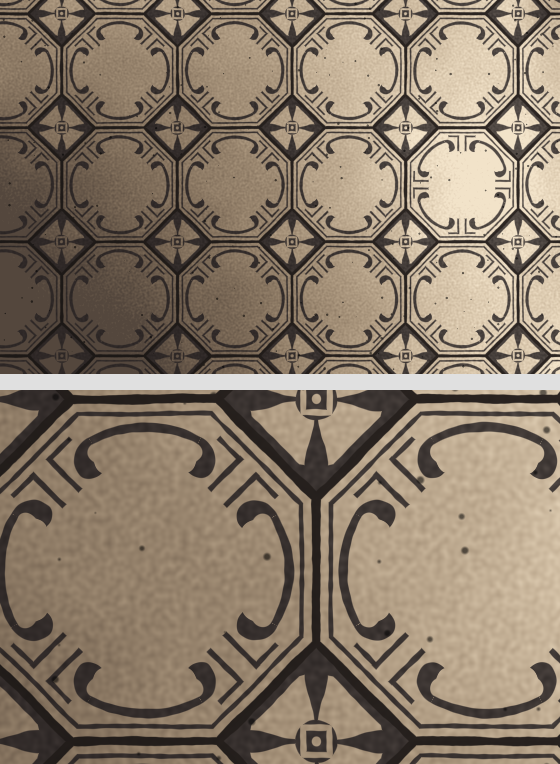
Top: the whole. Bottom: its middle third, enlarged.
Give the GLSL for this pattern, as a Shadertoy shader.

```glsl
// Octagonal cement tiles with C-scroll ornament and dark diamond insets with flowers.
// One lattice cell is an octagon whose corners are quarters of the diamonds; folding
// gives the symmetry, distance functions the ornament, gradient noise the wear.

const float PERIOD = 0.305;               // tile pitch in canvas heights
const vec2 LATTICE_ORIGIN = vec2(0.781, 0.3535);
const float LENS_SQUEEZE = 0.0048;        // pitch narrows slightly to the right
const float DIAMOND = 0.288;              // half diagonal of the inset
const float GROUT = 0.013;                // half width
const float BORDER_INSET = 0.043;
const float BORDER = 0.0065;              // half width of the fine lines
const vec2 TURNED_TILE = vec2(1.0, 0.0);  // the tile laid an eighth of a turn off
const vec2 ARC_CENTER = vec2(0.10, 0.0);
const float ARC_RADIUS = 0.32;
const vec2 HOOK_CENTER = vec2(0.334, 0.135);
const float HOOK_RADIUS = 0.05;
const float HOOK_START = 0.5236;
const float HOOK_SWEEP = 3.1;

const vec3 CLAY_SHADE = vec3(0.33, 0.28, 0.24);
const vec3 CLAY_MID = vec3(0.65, 0.55, 0.43);
const vec3 CLAY_BRIGHT = vec3(0.95, 0.89, 0.79);
const vec3 INK_SHADE = vec3(0.18, 0.155, 0.15);
const vec3 INK_BRIGHT = vec3(0.32, 0.29, 0.27);
const vec3 GROUT_COLOR = vec3(0.13, 0.11, 0.10);
const float TAU = 6.28319;

vec2 hash2(vec2 p) {
    vec3 h = fract(p.xyx * vec3(0.1031, 0.1030, 0.0973));
    h += dot(h, h.yzx + 33.33);
    return fract((h.xx + h.yz) * h.zy);
}

float cornerGradient(vec2 cell, vec2 f, vec2 corner) {
    return dot(hash2(cell + corner) * 2.0 - 1.0, f - corner);
}

float gradientNoise(vec2 p) {
    vec2 i = floor(p), f = fract(p);
    vec2 u = f * f * f * (f * (f * 6.0 - 15.0) + 10.0);
    vec2 e = vec2(0.0, 1.0);
    return mix(mix(cornerGradient(i, f, e.xx), cornerGradient(i, f, e.yx), u.x),
               mix(cornerGradient(i, f, e.xy), cornerGradient(i, f, e.yy), u.x), u.y);
}

float fbm(vec2 p) {
    float sum = 0.0, amp = 0.6;
    for (int i = 0; i < 4; i++) {
        sum += amp * gradientNoise(p);
        p = p * 2.03 + 17.3;
        amp *= 0.5;
    }
    return sum;
}

// C-scroll on the +x side: shallow arc ending in a swelling, pointed hook
float scroll(vec2 q) {
    vec2 m = q - ARC_CENTER;
    float arc = abs(length(m) - ARC_RADIUS) - mix(0.014, 0.011, q.y / 0.16);
    arc = max(arc, dot(m, vec2(-sin(HOOK_START), cos(HOOK_START))));
    vec2 h = q - HOOK_CENTER;
    float s = mod(atan(h.y, h.x) - HOOK_START, TAU) / HOOK_SWEEP;
    float width = mix(0.011, 0.027, smoothstep(0.0, 0.65, s));
    width -= 0.04 * smoothstep(0.6, 1.1, s);
    return min(arc, abs(length(h) - HOOK_RADIUS) - width);
}

// Twin bars on the diagonal, each with a foot along the octagon side
float bars(vec2 q) {
    float r = (q.x + q.y) * 0.70711, t = (q.x - q.y) * 0.70711;
    float bar = max(abs(t - 0.033) - 0.008, abs(r - 0.365) - 0.068);
    float foot = max(abs(r - 0.425) - 0.007, abs(t - 0.075) - 0.045);
    return min(bar, foot);
}

// Four petals split by spikes on the axes, around a ringed eye; v is the folded offset
float flower(vec2 v) {
    float r = length(v);
    float petals = max((v.x + v.y - 0.238) * 0.70711, r - 0.195);
    float spike = min(v.x, v.y) - mix(0.006, 0.034, smoothstep(0.06, 0.19, r));
    petals = max(petals, max(-spike, 0.062 - r));
    float eye = max(v.x, v.y);
    float ring = abs(eye - 0.039) - 0.009;
    return min(petals, min(ring, r - 0.014));
}

// Window light: dim lower left, bright patch at right, fading at the far edge
float lightLevel(vec2 uv) {
    vec2 d = uv - vec2(1.24, 0.6);
    float light = 0.05 + 0.6 * uv.x + 0.17 * exp(-8.0 * dot(d, d));
    light += 0.8 * (uv.y - 0.5) * clamp(1.0 - uv.x / 1.2, 0.0, 1.0);
    return light - 0.3 * smoothstep(1.35, 1.5, uv.x) * uv.y;
}

void mainImage(out vec4 fragColor, in vec2 fragCoord) {
    vec2 uv = fragCoord / iResolution.y;
    float aa = 0.8 / (iResolution.y * PERIOD);

    // Lattice with diamonds at whole numbers and octagons between them
    vec2 g = (uv - LATTICE_ORIGIN) / PERIOD;
    g.x += LENS_SQUEEZE * g.x * g.x;
    g += 0.006 * vec2(gradientNoise(uv * 14.0), gradientNoise(uv * 14.0 + 40.0));
    vec2 tile = floor(g), p = g - tile - 0.5, v = 0.5 - abs(p);
    float diamondDist = (v.x + v.y - DIAMOND) * 0.70711;
    float edge = min(min(v.x, v.y), diamondDist);
    bool turned = all(equal(tile, TURNED_TILE));
    if (turned) p = vec2(p.x - p.y, p.x + p.y) * 0.70711;
    vec2 q = abs(p);
    q = vec2(max(q.x, q.y), min(q.x, q.y));

    // Light, varied by tile, mottling and grain
    bool inset = diamondDist < 0.0;
    vec2 tone = hash2(inset ? floor(g + 0.5) + 50.0 : tile + 9.0);
    float grain = gradientNoise(uv * 150.0);
    float light = lightLevel(uv) + 0.09 * (tone.x - 0.5) + (turned ? 0.07 : 0.0);
    light = clamp(light + 0.12 * fbm(uv * 7.0) + 0.16 * grain, 0.0, 1.0);
    vec3 clay = mix(mix(CLAY_SHADE, CLAY_MID, light), mix(CLAY_MID, CLAY_BRIGHT, light), light);
    vec3 ink = mix(INK_SHADE, INK_BRIGHT, light * light) * (1.0 + 0.2 * grain);

    // Printed ornament
    float print = min(abs(edge - BORDER_INSET) - BORDER, min(scroll(q), bars(q)));
    if (inset) print = -flower(v);
    print += 0.003 * gradientNoise(uv * 90.0);
    vec3 color = mix(ink, clay, smoothstep(-aa, aa, print));

    // Small scattered pits
    vec2 pitCell = floor(uv * 28.0), pitSeed = hash2(pitCell + 3.0);
    float pit = length(fract(uv * 28.0) - 0.25 - 0.5 * pitSeed);
    float pitSize = 0.09 * smoothstep(0.75, 1.0, hash2(pitCell + 71.0).x);
    color *= 1.0 - 0.55 * (1.0 - smoothstep(pitSize - 0.04, pitSize + 0.04, pit)) * step(0.01, pitSize);

    // Uneven grout
    float seam = inset ? -diamondDist : edge;
    float groutWidth = GROUT + 0.009 * fbm(uv * 30.0);
    color = mix(GROUT_COLOR * (0.85 + 0.5 * light), color, smoothstep(-aa, aa, seam - groutWidth));
    fragColor = vec4(color, 1.0);
}
```
